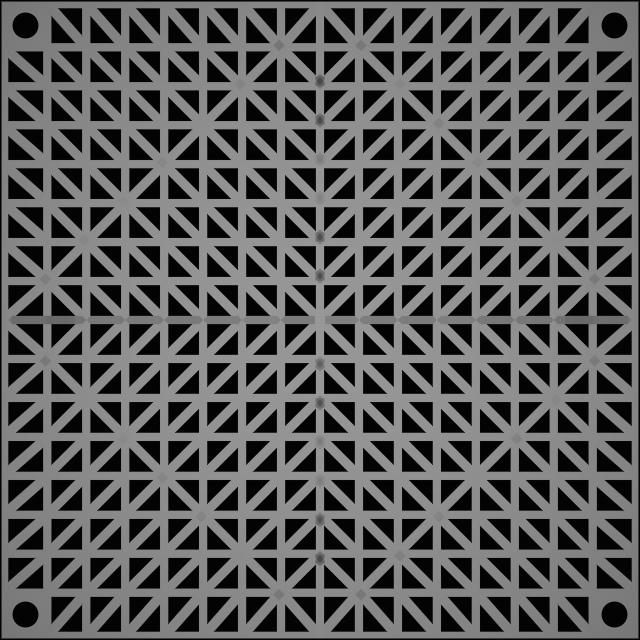
Give the GLSL for this pattern, as a three.js fragment shader.

```glsl
varying vec2 vUv;

const float PITCH = 0.06087;   // one cell, as a share of the canvas
const float LAST = 7.0;        // outermost cell index, counted from the centre
const float HALF_BAR = 0.107;  // lengths from here on are in cells
const float HALF_BRACE = 0.122;
const float SOFT = 0.016;
const vec3 HOLE = vec3(0.01);

float hash(vec2 p) {
  return fract(sin(dot(p, vec2(127.1, 311.7))) * 43758.5);
}

float inside(float d) {
  return 1.0 - smoothstep(-SOFT, SOFT, d);
}

float diamond(vec2 p, float r) {
  return (abs(p.x) + abs(p.y) - r) * 0.707;
}

// Two triangular openings split by a diagonal brace; q is mirrored about the centre
float openings(vec2 q) {
  vec2 cell = min(floor(q), vec2(LAST));
  vec2 f = q - cell;
  vec2 low = vec2(HALF_BAR);
  vec2 high = mix(vec2(1.0 - HALF_BAR), vec2(1.0), step(LAST, cell));
  vec2 edge = max(low - f, f - high);
  float box = max(edge.x, edge.y);

  // Braces point to the centre, except along the ring of crossing cells
  vec2 t = (f - low) / (high - low);
  float crossing = 1.0 - step(0.5, abs(cell.x + cell.y - LAST));
  float across = mix(t.x - t.y, t.x + t.y - 1.0, crossing);
  float brace = HALF_BRACE - abs(across) * 0.556;

  // Solid corner plates carry a round hole instead
  float corner = step(2.0 * LAST - 0.5, cell.x + cell.y);
  float bore = length(q - 7.56) - 0.332;
  return mix(max(box, brace), bore, corner);
}

// Pointed dark strips along the horizontal centre bar
float stripShade(vec2 q, vec2 side) {
  float k = min(floor(q.x), LAST);
  float tip = 0.5 - abs(q.x - k - 0.5);
  float merged = step(6.3, q.x) * step(q.x, 7.9);
  float width = min(HALF_BAR, mix(tip, 1.0, merged));
  float tone = 0.13 + 0.06 * hash(vec2(k, side.x)) + 0.06 * merged;
  return tone * inside(q.y - width) * inside(q.x - 8.0) * inside(0.13 - q.x);
}

// Overlapping diamonds stacked along the vertical centre bar
float knotShade(vec2 q, vec2 side) {
  float k = floor(q.y + 0.37);
  float present = step(0.5, k) * step(k, 6.5);
  float faint = 1.0 - step(0.6, abs(k - 3.5));
  float tone = mix(0.18, 0.06, faint) * (0.8 + 0.4 * hash(vec2(k, side.y)));
  vec2 p = vec2(q.x, q.y - k - 0.13);
  float upper = inside(diamond(p - vec2(0.0, 0.05), 0.15));
  float lower = inside(diamond(p + vec2(0.0, 0.05), 0.15));
  float bowtie = inside(max(abs(p.y) - 0.13, abs(p.x) - 0.04 - abs(p.y)));
  return present * tone * (upper + lower + 0.5 * bowtie) * inside(q.x - 0.125);
}

// Small worn diamonds where the crossing braces meet
float jointShade(vec2 q, vec2 side) {
  vec2 node = floor(q + 0.45);
  float onRing = 1.0 - step(0.5, abs(node.x + node.y - 8.0));
  float present = onRing * step(0.5, min(node.x, node.y));
  float end = step(6.5, max(node.x, node.y));
  float tone = 0.09 * hash(node + side * 3.7) + 0.09 * end;
  return present * tone * inside(diamond(q - node - 0.05, 0.15));
}

void main() {
  vec2 centred = vUv - 0.5;
  vec2 side = sign(centred);
  vec2 q = abs(centred) / PITCH;

  // Grey plate, dimmer away from the middle
  float grey = 0.59 - 0.26 * dot(centred, centred);
  grey += 0.008 * (1.0 - smoothstep(0.08, 0.12, q.x));

  // Darker overlaps on the bars
  float shade = stripShade(q, side) + knotShade(q, side) + jointShade(q, side);
  grey *= 1.0 - min(shade, 0.5);

  // Cut the openings and the outer rim
  vec3 colour = mix(vec3(grey), HOLE, inside(openings(q)));
  float rim = max(q.x, q.y) - 8.175;
  colour = mix(HOLE, colour, inside(rim));
  gl_FragColor = vec4(colour, 1.0);
}
```
